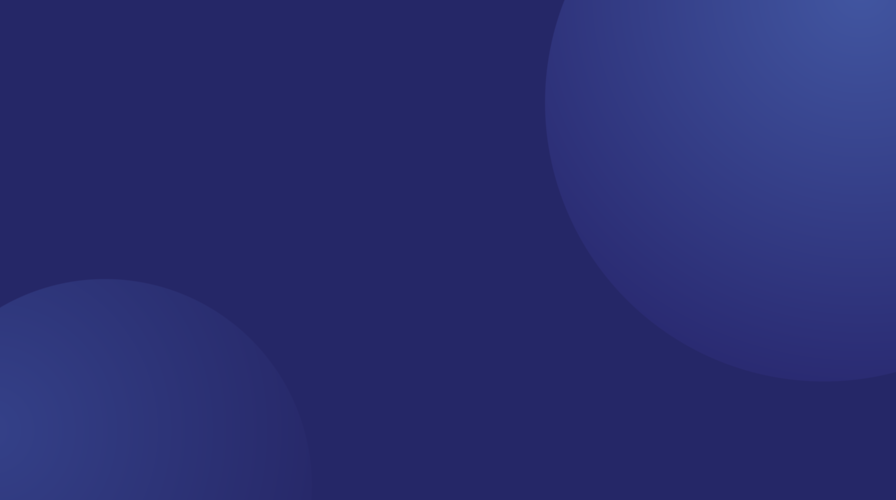
A Shadertoy shader for this background:

```glsl
// Two large translucent discs on deep indigo, cut off by opposite corners.
// Each disc is a smooth-edged distance function filled with a radial
// gradient whose light sits near the canvas border.

// Coverage of a disc, softened over about one pixel.
float discMask(vec2 p, vec2 centre, float radius) {
    float pixel = 1.0 / iResolution.y;
    return 1.0 - smoothstep(-pixel, pixel, length(p - centre) - radius);
}

// Radial fill fading from the lit colour to the dim one.
vec3 glowFill(vec2 p, vec2 light, float reach, vec3 lit, vec3 dim) {
    return mix(lit, dim, min(length(p - light) / reach, 1.0));
}

void mainImage(out vec4 fragColor, in vec2 fragCoord) {
    // Canvas height is one unit; the upper disc is anchored to the right side.
    vec2 p = fragCoord / iResolution.y;
    vec2 q = p - vec2(iResolution.x / iResolution.y, 0.0);

    vec3 color = vec3(0.146, 0.151, 0.402);

    // Upper right disc, lit from the top border
    vec3 upperFill = glowFill(q, vec2(-0.07, 1.02), 0.79,
                              vec3(0.256, 0.336, 0.630), vec3(0.165, 0.168, 0.448));
    color = mix(color, upperFill, discMask(q, vec2(-0.144, 0.795), 0.558));

    // Lower left disc, lit from the left border
    vec3 lowerFill = glowFill(p, vec2(-0.02, 0.14), 0.67,
                              vec3(0.205, 0.254, 0.535), vec3(0.152, 0.158, 0.412));
    color = mix(color, lowerFill, discMask(p, vec2(0.210, 0.028), 0.414));

    fragColor = vec4(color, 1.0);
}
```
